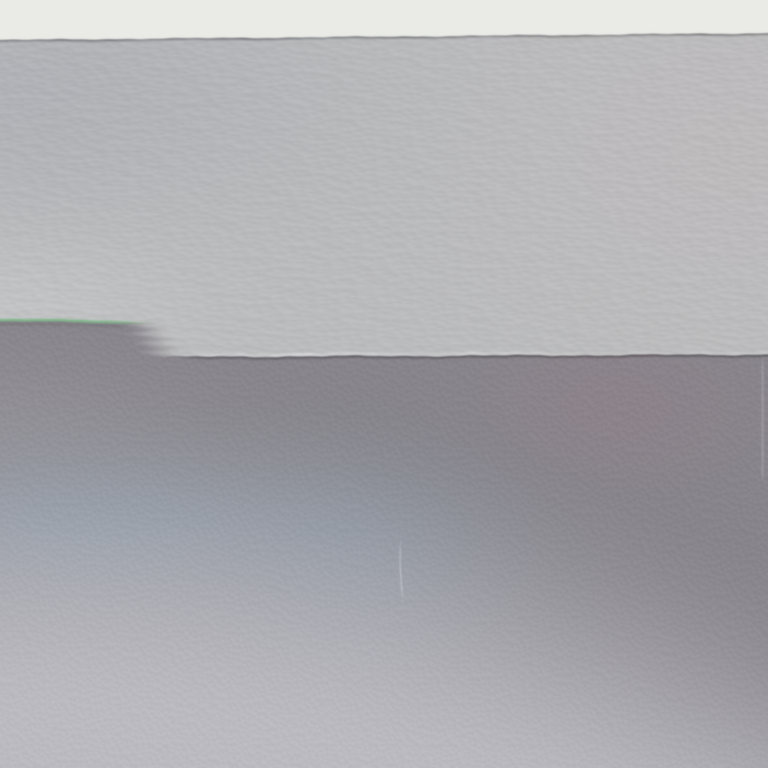
A three.js fragment shader for this texture:

```glsl
varying vec2 vUv;

const vec3 TRIM = vec3(0.918, 0.918, 0.906);
const vec3 BAND = vec3(0.733, 0.735, 0.740);
const vec3 BAND_COOL = vec3(0.690, 0.698, 0.715);
const vec3 SHADE = vec3(0.530, 0.518, 0.544);
const vec3 LIGHT = vec3(0.735, 0.730, 0.757);
const vec3 BLUE_TINT = vec3(-0.010, 0.024, 0.036);
const vec3 ROSE_TINT = vec3(0.020, -0.006, -0.002);
const vec3 GREEN_LINE = vec3(0.50, 0.72, 0.54);
const float TRIM_EDGE = 0.948;
const float LEFT_EDGE = 0.583;
const float RIGHT_EDGE = 0.5345;
const float SOFT = 0.0015;
const float GRAIN = 0.028;
const float FIBRE = 0.030;

vec2 hash2(vec2 p) {
  return fract(sin(vec2(dot(p, vec2(127.1, 311.7)), dot(p, vec2(269.5, 183.3)))) * 4375.85);
}

// Distance to the nearest scattered cell point
float cellular(vec2 p) {
  vec2 cell = floor(p);
  vec2 f = fract(p);
  float nearest = 2.0;
  for (int j = -1; j <= 1; j++) {
    for (int i = -1; i <= 1; i++) {
      vec2 o = vec2(float(i), float(j));
      nearest = min(nearest, length(o + hash2(cell + o) - f));
    }
  }
  return nearest;
}

// Cellular height lit from above
float relief(vec2 p) {
  return cellular(p) - cellular(p + vec2(0.15, 0.4));
}

float waves(float x) {
  return sin(x * 31.0) * 0.5 + sin(x * 83.0 + 1.3) * 0.3 + sin(x * 211.0 + 4.0) * 0.2;
}

// Soft blob, 1 at its centre
float glow(vec2 p, vec2 centre, vec2 size) {
  vec2 q = (p - centre) / size;
  return exp(-dot(q, q));
}

float line(float d, float width) {
  return exp(-d * d / (width * width));
}

float span(float x, float a, float b, float soft) {
  return smoothstep(a - soft, a + soft, x) * (1.0 - smoothstep(b - soft, b + soft, x));
}

// Broad shadow lifting toward the lower left
vec3 lowerWall(vec2 p) {
  float depth = 0.52 - p.y - 0.26 * p.x * p.x;
  vec3 c = mix(SHADE, LIGHT, smoothstep(-0.03, 0.46, depth));
  c += BLUE_TINT * glow(p, vec2(0.12, 0.33), vec2(0.30, 0.09));
  c += BLUE_TINT * 0.7 * glow(p, vec2(0.50, 0.30), vec2(0.18, 0.12));
  c += ROSE_TINT * glow(p, vec2(0.80, 0.47), vec2(0.16, 0.09));
  c += 0.025 * glow(p, vec2(0.0, 0.48), vec2(0.25, 0.08));
  // Faint vertical scratches
  float scratchX = 0.523 + 0.002 * sin(p.y * 40.0);
  c += 0.07 * line(p.x - scratchX, 0.0016) * span(p.y, 0.225, 0.29, 0.015);
  c += 0.06 * line(p.x - 0.993, 0.002) * span(p.y, 0.38, 0.53, 0.01);
  return c + GRAIN * relief(p * 150.0);
}

// Pale band with fine horizontal fibres
vec3 upperBand(vec2 p) {
  vec3 c = mix(BAND, BAND_COOL, glow(p, vec2(0.0, 0.88), vec2(0.45, 0.17)));
  c += 0.028 * glow(p, vec2(0.02, 0.60), vec2(0.20, 0.09));
  c += ROSE_TINT * 0.5 * glow(p, vec2(0.95, 0.80), vec2(0.25, 0.18));
  c += FIBRE * relief(p * vec2(65.0, 150.0));
  return c + 0.012 * relief(p * vec2(20.0, 85.0) + 7.0);
}

void main() {
  vec2 p = vUv;
  float wobble = waves(p.x) * 0.0013;

  // The lower edge steps down through a blurred seam
  float leftD = p.y - LEFT_EDGE + 0.003 * smoothstep(0.05, 0.2, p.x) - wobble * 0.5;
  float rightD = p.y - RIGHT_EDGE - 0.004 * p.x - wobble;
  float centre = 0.19 + 0.7 * (0.575 - p.y) + 0.006 * sin(p.y * 520.0);
  float seam = smoothstep(centre - 0.035, centre + 0.03, p.x);
  float cover = mix(smoothstep(-SOFT, SOFT, leftD), smoothstep(-SOFT, SOFT, rightD), seam);
  vec3 color = mix(lowerWall(p), upperBand(p), cover);

  // Lit lip and thin shadow on the right, green fringe on the left
  float torn = smoothstep(0.23, 0.26, p.x);
  float lip = 0.6 + 0.4 * waves(p.x * 0.7 + 2.0);
  lip *= 1.0 - 0.6 * smoothstep(0.58, 0.75, p.x);
  color += 0.09 * lip * torn * line(rightD - 0.0025, 0.0022);
  color -= 0.10 * torn * line(rightD + 0.0018, 0.0022);
  float fringe = 1.0 - smoothstep(0.14, 0.205, p.x);
  color = mix(color, GREEN_LINE, 0.8 * fringe * line(leftD, 0.0022));
  color -= 0.04 * fringe * line(leftD + 0.005, 0.003);

  // Bright trim above a slightly sloping edge
  float trimD = p.y - TRIM_EDGE - 0.009 * p.x - wobble * 0.7;
  vec3 trim = TRIM + 0.004 * relief(p * 90.0);
  color = mix(color, trim, smoothstep(-SOFT, SOFT, trimD));
  color -= (0.13 + 0.04 * waves(p.x + 5.0)) * line(trimD + 0.0015, 0.0022);

  gl_FragColor = vec4(color, 1.0);
}
```
